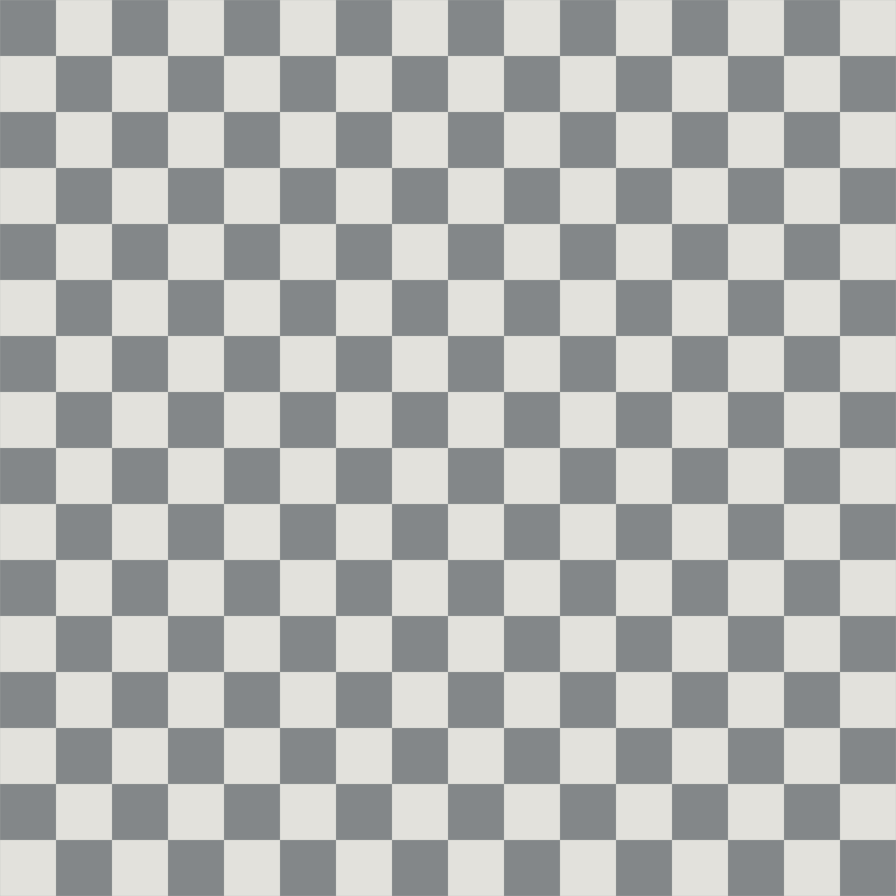
Reproduce this pattern procedurally as a Shadertoy shader.

```glsl
// Two-tone checkerboard of 16 by 16 flat squares, grey on warm off-white.

// Smooth square wave per axis: +1 on even cells, -1 on odd cells.
vec2 squareWave(vec2 cell, vec2 softness) {
    vec2 edgeDistance = 0.5 - abs(mod(cell + 0.5, 2.0) - 1.0);
    return 2.0 * smoothstep(-softness, softness, edgeDistance) - 1.0;
}

void mainImage(out vec4 fragColor, in vec2 fragCoord) {
    // Eight light/dark pairs across and down, so opposite edges join
    vec2 cell = 16.0 * fragCoord / iResolution.xy;
    vec2 wave = squareWave(cell, 0.75 * 16.0 / iResolution.xy);

    // Equal parity gives a light square, unequal parity a grey one
    float light = 0.5 + 0.5 * wave.x * wave.y;
    vec3 color = mix(vec3(0.515, 0.53, 0.537), vec3(0.888, 0.884, 0.864), light);
    fragColor = vec4(color, 1.0);
}
```
